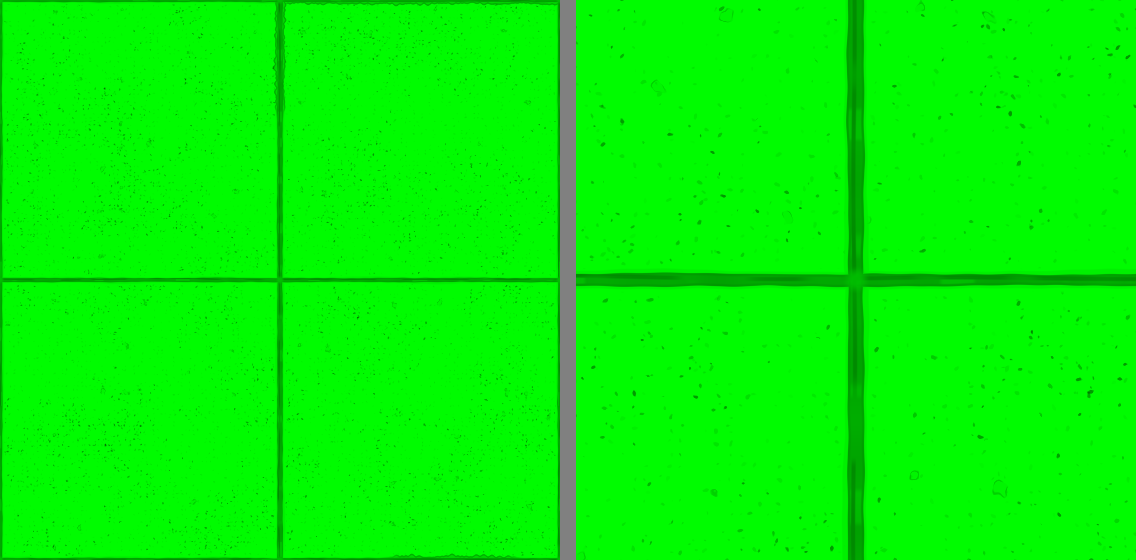
Left, the full canvas; right, a detail of the centre.
Give the GLSL for this texture map, as a WebGL 1 fragment shader.

```glsl
precision highp float;
// Two by two square tiles in pure green, parted by thin dark uneven joints.
// Joints are wobbling distance bands with chipped stretches; the faces carry
// clustered specks and faint ringed pits, all on wrapping grids and noise.

uniform vec2 u_resolution;

vec2 hash2(vec2 p) {
  vec3 q = fract(p.xyx * vec3(0.1031, 0.1030, 0.0973));
  q += dot(q, q.yzx + 33.33);
  return fract((q.xx + q.yz) * q.zy);
}

float cornerSlope(vec2 cell, vec2 offset, vec2 period, float seed, vec2 f) {
  float a = 6.2832 * hash2(mod(cell + offset, period) + seed).x;
  return dot(vec2(cos(a), sin(a)), f - offset);
}

// Gradient noise that wraps after a whole number of cells.
float noise(vec2 p, vec2 period, float seed) {
  vec2 c = floor(p), f = p - c;
  vec2 u = f * f * f * (f * (f * 6.0 - 15.0) + 10.0);
  float low = mix(cornerSlope(c, vec2(0, 0), period, seed, f),
                  cornerSlope(c, vec2(1, 0), period, seed, f), u.x);
  float high = mix(cornerSlope(c, vec2(0, 1), period, seed, f),
                   cornerSlope(c, vec2(1, 1), period, seed, f), u.x);
  return mix(low, high, u.y);
}

float lineNoise(float t, float n, float seed) {
  return noise(vec2(t * n, 0.5), vec2(n, 1.0), seed);
}

// Green level across one joint: s is the signed distance, t runs along it.
float joint(float s, float t, float halfWidth, float seed, float chip, float px) {
  float d = abs(s);
  float side = seed + 17.0 * step(0.0, s);
  float w = halfWidth + 0.0016 * lineNoise(t, 9.0, side)
          + 0.0010 * lineNoise(t, 48.0, side + 5.0);

  // Pale worn rim outside the joint
  float rim = w + 0.0015 + 0.006 * max(lineNoise(t, 7.0, side + 9.0), 0.0);
  float level = mix(0.99, 0.94, 1.0 - smoothstep(rim - px, rim + px, d));

  // Scalloped chips with a dark outline
  float bite = w + chip * (0.0016 + 0.009 * abs(lineNoise(t, 70.0, side + 3.0))
             + 0.004 * lineNoise(t, 23.0, side + 7.0));
  float inChip = chip * (1.0 - smoothstep(bite - px, bite + px, d));
  float outline = chip * (1.0 - smoothstep(0.0003, 0.0003 + 1.2 * px, abs(d - bite)));
  level = mix(level, 0.84, inChip);
  level = mix(level, 0.66, 0.85 * outline);

  // Grout: thin dark groove by one wall, broken by paler dashes
  float drift = 0.0012 * sign(lineNoise(0.37, 5.0, seed)) + 0.004 * lineNoise(t, 5.0, seed + 31.0);
  float groove = 1.0 - smoothstep(0.0006, 0.0018, abs(s - drift));
  float broken = smoothstep(-0.12, 0.02, lineNoise(t, 18.0, seed + 41.0));
  float dash = smoothstep(0.12, 0.2, lineNoise(t, 26.0, seed + 61.0));
  float wall = smoothstep(w - 0.0020, w - 0.0008, d);
  float grout = 0.655 + 0.05 * lineNoise(t, 30.0, seed + 47.0)
              - 0.10 * groove * broken - 0.04 * wall
              + 0.08 * dash * (1.0 - groove) * (1.0 - wall);
  return mix(level, max(grout, 0.54), 1.0 - smoothstep(w - 0.7 * px, w + 0.7 * px, d));
}

// Small irregular specks, denser where cluster is high; returns darkness.
float specks(vec2 uv, float n, float seed, float cluster, float px) {
  vec2 c = floor(uv * n);
  vec2 pick = hash2(c + seed), pos = hash2(c + seed + 71.0);
  float r = 0.0004 + 0.0009 * pick.y * pick.y;
  vec2 p = (fract(uv * n) - 0.3 - 0.4 * pos) / n;
  float a = 6.2832 * pos.y;
  p = mat2(cos(a), sin(a), -sin(a), cos(a)) * p * vec2(0.8, 1.3);
  float d = length(p) + 0.0008 * noise(uv * 500.0, vec2(500.0), 3.0);
  float spot = 1.0 - smoothstep(r - 0.5 * px, r + px, d);
  return spot * step(pick.x, cluster) * (0.08 + 0.32 * fract(pick.y * 7.0 + pos.x));
}

// Faint irregular pits drawn as broken stretched rings.
float pits(vec2 uv, float n, float px) {
  vec2 c = floor(uv * n);
  vec2 pick = hash2(c + 211.0), pos = hash2(c + 307.0);
  vec2 p = (fract(uv * n) - 0.35 - 0.3 * pos) / n;
  float a = 6.2832 * pick.y;
  p = mat2(cos(a), sin(a), -sin(a), cos(a)) * p * vec2(1.0, 1.7);
  float r = 0.002 + 0.004 * pos.x;
  float d = length(p) + 0.006 * noise(uv * 190.0, vec2(190.0), 13.0);
  float ring = 1.0 - smoothstep(0.0003, 0.0004 + 1.5 * px, abs(d - r));
  float gap = smoothstep(-0.3, 0.2, noise(uv * 160.0, vec2(160.0), 37.0));
  float bowl = 1.0 - smoothstep(r - px, r + px, d);
  return step(pick.x, 0.1) * (0.15 * ring * gap + 0.03 * bowl);
}

void main() {
  vec2 uv = gl_FragCoord.xy / u_resolution;
  float px = 1.0 / min(u_resolution.x, u_resolution.y);

  // Signed distance to the nearest joint on each axis, and which joint it is
  vec2 s = (fract(uv * 2.0 + 0.5) - 0.5) * 0.5;
  vec2 line = mod(floor(uv * 2.0 + 0.5), 2.0);

  // Chipped stretches: upper middle joint, top and bottom of the right column
  float chipX = line.x * smoothstep(0.78, 0.82, uv.y);
  float topChip = smoothstep(0.5, 0.52, uv.x);
  float bottomChip = smoothstep(0.68, 0.72, uv.x) * (1.0 - smoothstep(0.9, 0.94, uv.x));
  float chipY = (1.0 - line.y) * mix(topChip, bottomChip, step(0.0, s.y));

  float across = joint(s.x, uv.y, 0.0040 + 0.0008 * line.x, 3.0 + 90.0 * line.x, chipX, px);
  float along = joint(s.y, uv.x, 0.0036, 53.0 + 90.0 * line.y, chipY, px);
  float level = min(across, along);

  // Grout swells and brightens where joints cross
  level = mix(level, 0.76, 0.85 * (1.0 - smoothstep(0.002, 0.009, length(s))));

  // Face wear, kept off the joints
  float cluster = 0.09 + 0.28 * noise(uv * 7.0, vec2(7.0), 19.0)
                + 0.24 * noise(uv * 19.0, vec2(19.0), 29.0);
  float wear = specks(uv, 110.0, 0.0, cluster, px)
             + specks(uv, 173.0, 131.0, 0.8 * cluster, px)
             + 0.25 * specks(uv, 140.0, 401.0, 0.3, px) + pits(uv, 25.0, px);
  level -= wear * smoothstep(0.006, 0.010, min(abs(s.x), abs(s.y)));

  gl_FragColor = vec4(0.0, clamp(level, 0.0, 1.0), 0.0, 1.0);
}
```
